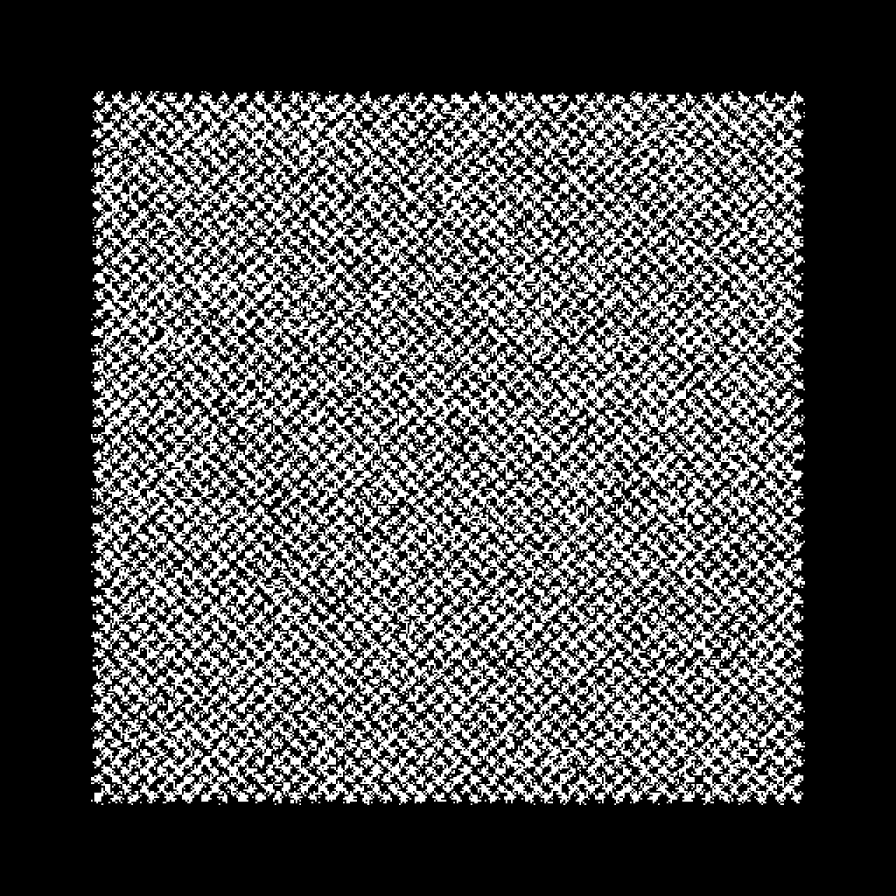
This pattern is drawn by a Shadertoy shader. Its source:

```glsl
// Two independent random values per grain
vec2 hash22(vec2 p) {
    uvec2 q = uvec2(p) * uvec2(1597334673u, 3812015801u);
    uint n = (q.x ^ q.y) * 1597334673u;
    n = (n ^ (n >> 15)) * 2246822519u;
    n ^= n >> 13;
    return vec2(n & 65535u, n >> 16) / 65535.0;
}

// Checkerboard of 79 by 79 squares inside a plain margin
float framedChecker(vec2 uv) {
    vec2 cell = floor(uv * 100.0 + 0.5);
    vec2 fromCentre = abs(cell - 50.0);
    float inside = step(max(fromCentre.x, fromCentre.y), 39.5);
    return inside * (1.0 - mod(cell.x + cell.y, 2.0));
}

// Each fine grain looks up the checker at a randomly shifted place
float raggedChecker(vec2 uv) {
    vec2 grain = floor(fract(uv) * 512.0);
    vec2 jitter = (hash22(grain) - 0.5) * 0.0064;
    return framedChecker((grain + 0.5) / 512.0 + jitter);
}

void mainImage(out vec4 fragColor, in vec2 fragCoord) {
    // Average 3 by 3 samples to smooth the grain edges at any size
    float white = 0.0;
    for (int y = -1; y <= 1; y++) {
        for (int x = -1; x <= 1; x++) {
            vec2 offset = vec2(x, y) / 3.0;
            white += raggedChecker((fragCoord + offset) / iResolution.xy);
        }
    }
    fragColor = vec4(vec3(white / 9.0), 1.0);
}
```
